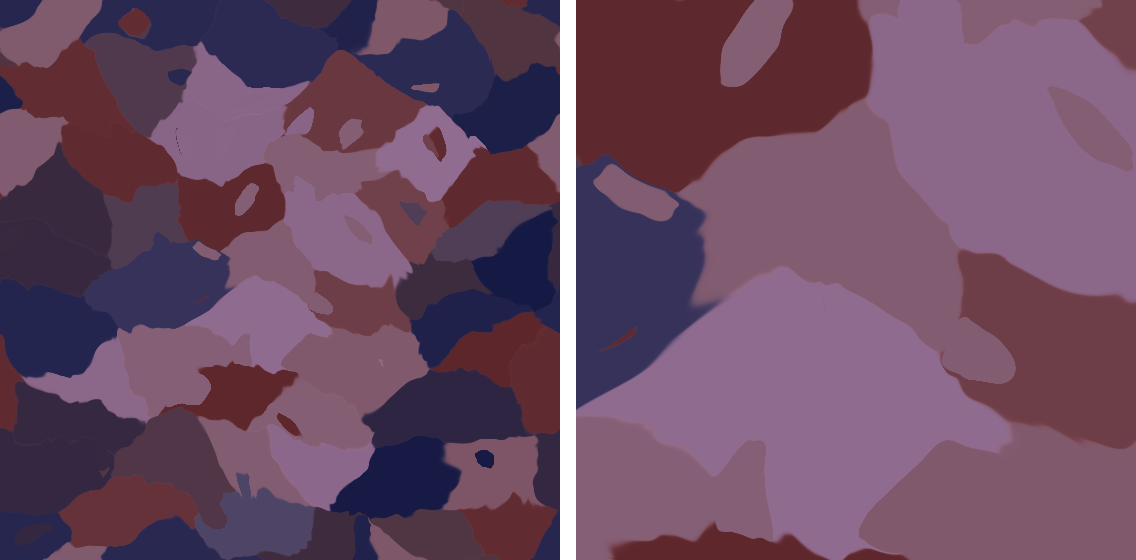
Left: the whole. Right: its middle third, enlarged.
Give the GLSL for this pattern, as a WebGL 1 fragment shader.

```glsl
precision highp float;
// Seamless camouflage: wide, ragged patches in navy, wine red, mauve and plum.
uniform vec2 u_resolution;

const float TAU = 6.2831853;
const vec2 CELLS = vec2(6.0, 9.0);     // patches across and up
const float PRIME = 59.0;              // smallest prime above the patch count
const float JITTER = 0.86;             // irregularity of patch centres
const float WARP_SIZE = 0.034;         // strength of the broadest bend
const float POCKETS = 10.0;            // grid of small hooks and islands
const float POCKET_CHANCE = 0.3;
const float POCKET_SHIFT = 0.085;
const float EDGE = 0.008;              // softness of the borders
const vec3 SEAM_GLOW = vec3(0.08, 0.05, 0.04);

// Base colours, each with the tint range of its patches
const vec3 NAVY  = vec3(0.15, 0.15, 0.31), NAVY_TINT  = vec3(0.075, 0.055, 0.05);
const vec3 WINE  = vec3(0.40, 0.20, 0.23), WINE_TINT  = vec3(0.045, 0.06, 0.075);
const vec3 MAUVE = vec3(0.55, 0.41, 0.55), MAUVE_TINT = vec3(0.03, 0.03, 0.04);
const vec3 ROSE  = vec3(0.51, 0.36, 0.44), ROSE_TINT  = vec3(0.025, 0.03, 0.045);
const vec3 PLUM  = vec3(0.22, 0.16, 0.25), PLUM_TINT  = vec3(0.04, 0.015, -0.01);
const vec3 SLATE = vec3(0.31, 0.24, 0.33), SLATE_TINT = vec3(-0.005, 0.04, 0.085);

vec2 hash2(vec2 p) {
  vec2 s = vec2(dot(p, vec2(127.1, 311.7)), dot(p, vec2(269.5, 183.3)));
  return fract(sin(s + 4.7) * 43758.54);
}

// Layered sines with whole wave numbers bend the plane and still wrap
vec2 warp(vec2 p) {
  float freq = 2.0, size = WARP_SIZE;
  for (int i = 0; i < 5; i++) {
    float k = float(i) + 1.0;
    vec2 a = TAU * vec2(dot(p, vec2(k, freq)), dot(p, vec2(freq, -k)));
    vec2 b = TAU * vec2(dot(p, vec2(freq, 1.0 - k)), dot(p, vec2(k + 1.0, freq)));
    p += size * (0.65 * sin(a + 1.7 * k) + 0.6 * sin(b + 2.9 * k) * cos(a.yx));
    freq = 2.0 * freq + 1.0;
    size *= 0.46;
  }
  return p;
}

// Sparse local shifts pull bits of a neighbouring patch inside
vec2 addPockets(vec2 p) {
  vec2 g = p * POCKETS;
  vec2 id = mod(floor(g), POCKETS);
  vec2 rnd = hash2(id + 31.0);
  vec2 centre = 0.3 + 0.4 * hash2(id + 57.0);
  float bump = smoothstep(0.28, 0.14, length(fract(g) - centre));
  float angle = TAU * rnd.y;
  return p + step(rnd.x, POCKET_CHANCE) * bump * POCKET_SHIFT * vec2(cos(angle), sin(angle));
}

// Permuting the patch number modulo a prime keeps the colour shares even
float shuffledShare(vec2 id) {
  float n = id.x + CELLS.x * id.y + 3.0;
  float n2 = mod(n * n + 0.5, PRIME) - 0.5;
  float n4 = mod(n2 * n2 + 0.5, PRIME) - 0.5;
  return mod(n4 * n + 0.5, PRIME) / PRIME;
}

vec3 patchColour(vec2 id) {
  float share = shuffledShare(id);
  float tone = 2.0 * hash2(id + 11.0).x - 1.0;
  if (share < 0.22) return NAVY + tone * NAVY_TINT;
  if (share < 0.42) return WINE + tone * WINE_TINT;
  if (share < 0.58) return MAUVE + tone * MAUVE_TINT;
  if (share < 0.74) return ROSE + tone * ROSE_TINT;
  if (share < 0.87) return PLUM + tone * PLUM_TINT;
  return SLATE + tone * SLATE_TINT;
}

float centreDistance(vec2 g, vec2 cell) {
  vec2 rnd = hash2(mod(cell, CELLS));
  return length(cell + 0.5 + JITTER * (rnd - 0.5) - g);
}

void main() {
  vec2 uv = gl_FragCoord.xy / u_resolution;
  vec2 g = addPockets(warp(uv)) * CELLS;
  vec2 home = floor(g);

  // Nearest patch centre
  float nearest = 10.0;
  for (int y = -1; y <= 1; y++)
    for (int x = -1; x <= 1; x++)
      nearest = min(nearest, centreDistance(g, home + vec2(x, y)));

  // Blend patches only along their narrow borders
  vec3 colour = vec3(0.0);
  float total = 0.0;
  for (int y = -1; y <= 1; y++)
    for (int x = -1; x <= 1; x++) {
      vec2 cell = home + vec2(x, y);
      float weight = exp((nearest - centreDistance(g, cell)) / EDGE);
      colour += weight * patchColour(mod(cell, CELLS));
      total += weight;
    }
  float seam = 1.0 - 1.0 / total;
  gl_FragColor = vec4(colour / total + seam * SEAM_GLOW, 1.0);
}
```
